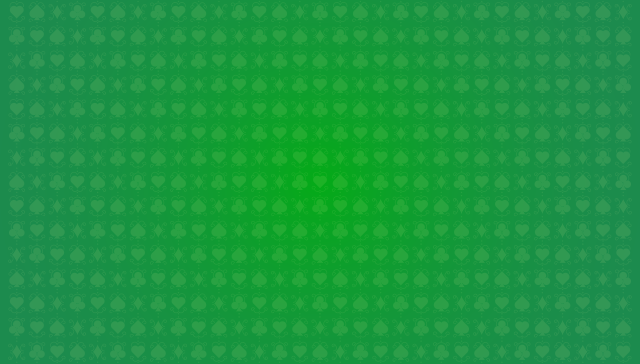
Give the GLSL for this pattern, as a WebGL 2 fragment shader.

```glsl
#version 300 es
precision highp float;

#define COLUMNS 31.0
#define ROWS 15.0
#define SIDE_MARGIN 0.0104
#define CELL_ASPECT 0.831
#define CANVAS_ASPECT 1.7534
#define GLOW_RADIUS 0.52
#define GLOW_FALLOFF 1.6
#define LINE_HALF_WIDTH 0.014
#define SUIT_OPACITY 0.11
#define ORNAMENT_OPACITY 0.085

uniform vec2 u_resolution;
out vec4 fragColor;

const vec3 GLOW_GREEN = vec3(0.015, 0.67, 0.09);
const vec3 EDGE_GREEN = vec3(0.11, 0.545, 0.305);
const vec3 PRINT_TINT = vec3(0.9, 0.95, 0.6);
const float TAU = 6.2831853;

float circle(vec2 p, vec2 center, float radius) {
    return length(p - center) - radius;
}

// Unit heart: tip at the origin, lobes up to y = 1.1
float heart(vec2 p) {
    p.x = abs(p.x);
    if (p.x + p.y > 1.0) return circle(p, vec2(0.25, 0.75), 0.35355);
    vec2 toNotch = p - vec2(0.0, 1.0);
    vec2 toSide = p - 0.5 * max(p.x + p.y, 0.0);
    return sqrt(min(dot(toNotch, toNotch), dot(toSide, toSide))) * sign(p.x - p.y);
}

// Flared foot shared by club and spade
float stem(vec2 p) {
    float flare = 0.025 + 1.6 * pow(max(-0.08 - p.y, 0.0), 2.0);
    return max(abs(p.x) - flare, max(p.y, -0.33 - p.y));
}

float club(vec2 p) {
    vec2 m = vec2(abs(p.x), p.y);
    float leaves = min(circle(m, vec2(0.0, 0.14), 0.155), circle(m, vec2(0.165, -0.09), 0.155));
    return min(leaves, stem(p));
}

float spade(vec2 p) {
    return min(heart(vec2(p.x, 0.32 - p.y) / 0.51) * 0.51, stem(p));
}

// Rhombus with slightly hollow sides
float diamond(vec2 p) {
    vec2 a = abs(p);
    return dot(a, normalize(vec2(0.29, 0.19))) - 0.159 + 1.2 * a.x * a.y;
}

float suitShape(vec2 p, float suit) {
    if (suit < 0.5) return club(p);
    if (suit < 1.5) return heart((p + vec2(0.0, 0.26)) / 0.47) * 0.47;
    if (suit < 2.5) return spade(p);
    return diamond(p);
}

// One turn of a spiral line
float curl(vec2 p) {
    float turn = atan(p.y, p.x) / TAU + 0.5;
    return abs(length(p) - mix(0.025, 0.085, turn)) - LINE_HALF_WIDTH;
}

// Part of a ring on the positive side of a direction
float arc(vec2 p, float radius, vec2 side) {
    return max(abs(length(p) - radius) - LINE_HALF_WIDTH, -dot(p, side));
}

// Mirrored scrolls and beads around each suit
float ornament(vec2 p, float suit) {
    vec2 m = vec2(abs(p.x), p.y);
    float d = min(circle(m, vec2(0.0, 0.44), 0.025), circle(m, vec2(0.0, -0.43), 0.025));
    if (suit < 0.5) {
        d = min(d, arc(m - vec2(0.0, 0.15), 0.23, normalize(vec2(1.0, 0.25))));
        d = min(d, curl(m - vec2(0.27, 0.31)));
    } else if (suit < 1.5) {
        d = min(d, arc(m - vec2(0.14, 0.26), 0.14, normalize(vec2(0.3, 1.0))));
        d = min(d, curl(m - vec2(0.27, -0.25)));
        d = min(d, arc(m - vec2(0.1, -0.26), 0.13, vec2(0.0, -1.0)));
    } else if (suit < 2.5) {
        d = min(d, curl(m - vec2(0.27, 0.2)));
        d = min(d, arc(m - vec2(0.15, 0.27), 0.12, vec2(0.0, 1.0)));
        d = min(d, curl(m - vec2(0.27, -0.35)));
    } else {
        vec2 quarter = abs(p);
        d = min(d, curl(quarter - vec2(0.28, 0.25)));
        d = min(d, arc(quarter - vec2(0.27, 0.16), 0.12, vec2(-1.0, 0.0)));
    }
    return d;
}

float coverage(float d, float pixel) {
    return clamp(0.5 - d / pixel, 0.0, 1.0);
}

void main() {
    vec2 uv = gl_FragCoord.xy / u_resolution;

    // Round glow, mirrored at opposite edges
    float reach = length((uv - 0.5) * vec2(1.0, 1.0 / CANVAS_ASPECT)) / GLOW_RADIUS;
    float falloff = pow(max(1.0 - reach, 0.0), GLOW_FALLOFF);
    vec3 color = mix(EDGE_GREEN, GLOW_GREEN, falloff);

    // Grid of suits, stepping one place along per row
    vec2 grid = vec2((uv.x - SIDE_MARGIN) / (1.0 - 2.0 * SIDE_MARGIN) * COLUMNS, uv.y * ROWS);
    vec2 cell = floor(grid);
    vec2 p = (fract(grid) - 0.5) * vec2(CELL_ASPECT, 1.0);
    float rowFromTop = ROWS - 1.0 - cell.y;
    float suit = mod(cell.x - rowFromTop + 1.0, 4.0);
    float inside = step(0.0, cell.x) * step(cell.x, COLUMNS - 1.0);

    // Pale print over the ground
    float pixel = ROWS / u_resolution.y;
    float body = coverage(suitShape(p, suit), pixel) * SUIT_OPACITY;
    float scroll = coverage(ornament(p, suit), pixel) * ORNAMENT_OPACITY;
    color = mix(color, PRINT_TINT, max(body, scroll) * inside);

    fragColor = vec4(color, 1.0);
}
```
